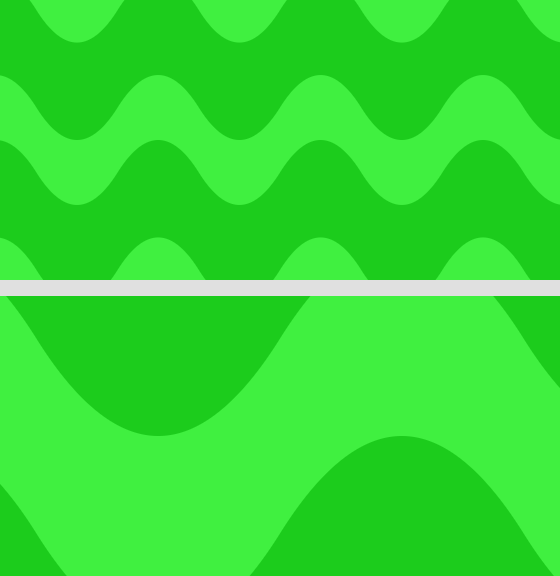
Top: the whole. Bottom: its middle third, enlarged.
Give the GLSL for this pattern, as a WebGL 1 fragment shader.

```glsl
precision highp float;
// Draws stacked horizontal wavy bands of light green on a deeper green.

uniform vec2 u_resolution;

const vec3 DEEP_GREEN = vec3(0.11, 0.80, 0.11);
const vec3 LIGHT_GREEN = vec3(0.25, 0.94, 0.25);

const float TILE_SIZE = 0.58;   // side of one square repeat, in canvas heights
const float AMPLITUDE = 0.2;    // wave height from its midline, in tiles
const float BAND_WIDTH = 0.4;   // vertical band thickness, in tiles

// Wave of alternating parabolic arcs with period 1: x = height, y = slope.
vec2 parabolicWave(float phase, float amplitude) {
  float halfPeriods = fract(phase) * 2.0;
  float side = halfPeriods < 1.0 ? 1.0 : -1.0;
  float t = fract(halfPeriods);
  return side * amplitude * vec2(4.0 * t * (1.0 - t), 8.0 * (1.0 - 2.0 * t));
}

// Approximate signed distance to the nearest wavy band, negative inside.
float wavyBandDistance(vec2 p, float amplitude, float width) {
  vec2 wave = parabolicWave(p.x, amplitude);
  float offset = fract(p.y - wave.x + 0.5) - 0.5;
  return (abs(offset) - 0.5 * width) / sqrt(1.0 + wave.y * wave.y);
}

// Antialiased coverage of a shape from its signed distance.
float coverage(float dist, float pixel) {
  return clamp(0.5 - dist / pixel, 0.0, 1.0);
}

void main() {
  // Tile coordinates, with the origin at the canvas centre
  float tilePixels = TILE_SIZE * u_resolution.y;
  vec2 p = (gl_FragCoord.xy - 0.5 * u_resolution) / tilePixels;

  // Bands over the ground colour
  float dist = wavyBandDistance(p, AMPLITUDE, BAND_WIDTH);
  float band = coverage(dist, 1.0 / tilePixels);
  gl_FragColor = vec4(mix(DEEP_GREEN, LIGHT_GREEN, band), 1.0);
}
```
